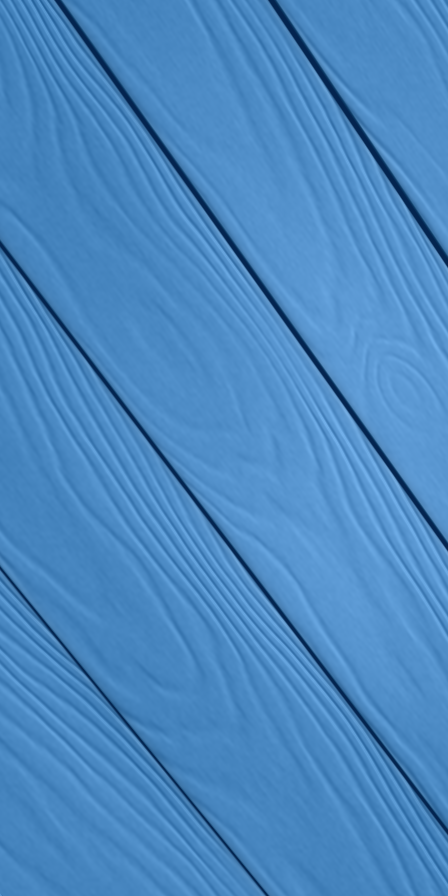
Write a WebGL 1 fragment shader that draws this texture.

```glsl
precision highp float;
// Blue painted planks running diagonally, fanned slightly by perspective.
// A projective plank coordinate places the dark gaps; the embossed wood grain
// is a height field of warped growth rings, lit by a finite difference.
uniform vec2 u_resolution;

float hash(vec2 p) {
  p = fract(p * vec2(0.1031, 0.1137));
  p += dot(p, p.yx + 33.33);
  return fract((p.x + p.y) * p.x * 7.31);
}

float noise(vec2 p) {
  vec2 i = floor(p), f = fract(p);
  f = f * f * (3.0 - 2.0 * f);
  return mix(mix(hash(i), hash(i + vec2(1, 0)), f.x),
             mix(hash(i + vec2(0, 1)), hash(i + vec2(1, 1)), f.x), f.y);
}

// x: position across the planks, whole numbers at the gaps; y: along them
vec2 plankCoord(vec2 p) {
  return vec2((p.y + 0.905 - 1.49 * p.x) / (0.724 - 0.088 * p.x),
              dot(p, vec2(0.59, 0.81)));
}

// Height of the grain on one plank
float grain(vec2 p, float plank) {
  vec2 q = plankCoord(p);
  float across = q.x - plank;
  vec2 seed = vec2(plank * 17.0 + 60.0, plank * 9.0 + 40.0);

  // Arched rings: dense near the edges, open around the heart line
  float heart = across - 0.66 - 0.12 * (noise(vec2(q.y * 1.7, 5.0) + seed) - 0.5);
  float rings = 15.0 * heart * heart + 2.6 * q.y * sign(2.5 - plank);
  rings += 2.2 * noise(vec2(across * 2.5, q.y * 2.2) + seed);
  rings += 0.65 * noise(vec2(across * 9.0, q.y * 5.0) + seed);
  rings += 0.12 * noise(vec2(across * 30.0, q.y * 16.0) + seed);

  // A knot on the second plank
  vec2 knot = (q - vec2(0.67, 1.23)) / vec2(0.16, 0.13);
  rings += 3.2 * exp(-dot(knot, knot));

  float groove = pow(0.5 + 0.5 * cos(6.2832 * rings), 2.5);
  float wear = smoothstep(0.15, 0.7, noise(vec2(across * 3.0, q.y * 3.0) + seed + 20.0));
  float bristle = noise(vec2(across * 60.0, q.y * 45.0) + seed);
  return -groove * mix(0.3, 1.0, wear) + 0.12 * bristle;
}

void main() {
  vec2 p = vec2(gl_FragCoord.x, u_resolution.y - gl_FragCoord.y) / u_resolution.x;
  vec2 q = plankCoord(p);
  float plank = floor(q.x);

  // Soft sheen on the right, with uneven paint
  vec2 s = (p - vec2(0.8, 0.95)) / vec2(0.55, 0.75);
  float tone = 0.22 + 0.55 * exp(-dot(s, s));
  tone += 0.3 * (noise(q * vec2(3.0, 2.0) + 30.0) - 0.5);
  tone += 0.12 * (noise(p * 110.0) - 0.5);
  vec3 color = mix(vec3(0.235, 0.485, 0.71), vec3(0.385, 0.625, 0.855), tone);

  // Relief lit from the upper right
  float slope = grain(p, plank) - grain(p + vec2(0.0036, -0.0026), plank);
  color += vec3(0.13, 0.135, 0.135) * clamp(slope, -0.9, 0.6);

  // Gaps narrow towards the lower left, between softly rounded edges
  float gapIndex = clamp(floor(q.x + 0.5), 0.0, 3.0);
  float side = q.x - gapIndex;
  float halfWidth = 0.02 - 0.0045 * gapIndex;
  float edge = abs(side) - halfWidth;
  float blur = 1.7 / u_resolution.x + 0.002;
  color *= 1.0 - 0.16 * exp(-max(edge, 0.0) * 45.0);
  color += 0.05 * step(0.0, side) * exp(-pow((edge - 0.012) / 0.008, 2.0));
  vec3 gapColor = mix(vec3(0.01, 0.14, 0.31), vec3(0.05, 0.25, 0.42),
                      smoothstep(0.2, 1.0, -side / halfWidth));
  color = mix(gapColor, color, smoothstep(-blur, blur, edge));

  gl_FragColor = vec4(color, 1.0);
}
```
